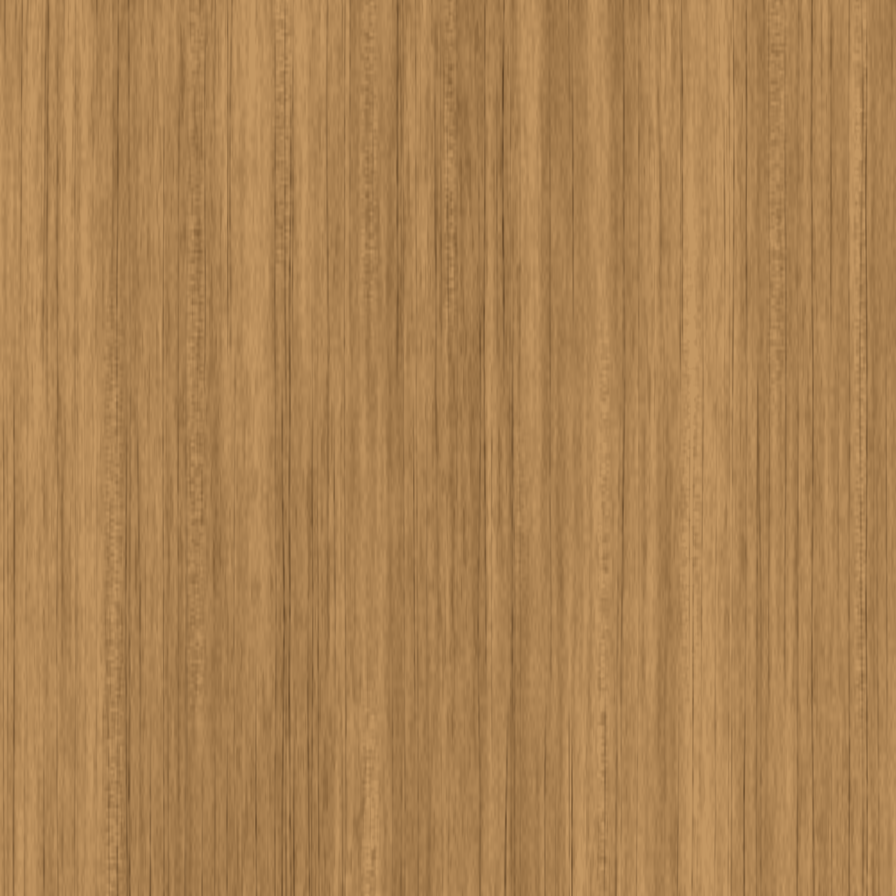
Reproduce this texture procedurally as a Shadertoy shader.

```glsl
const vec3 DARK_WOOD = vec3(0.57, 0.42, 0.25);
const vec3 LIGHT_WOOD = vec3(0.73, 0.56, 0.36);
const vec3 VEIN_TINT = vec3(0.70, 0.67, 0.62);

float hash(vec2 p) {
    vec3 q = fract(vec3(p.xyx) * 0.1031);
    q += dot(q, q.yzx + 33.33);
    return fract((q.x + q.y) * q.z);
}

float noise(vec2 p) {
    vec2 cell = floor(p);
    vec2 f = fract(p);
    f = f * f * (3.0 - 2.0 * f);
    float low = mix(hash(cell), hash(cell + vec2(1, 0)), f.x);
    float high = mix(hash(cell + vec2(0, 1)), hash(cell + vec2(1, 1)), f.x);
    return mix(low, high, f.y);
}

// Noise centred on zero, stretched by separate frequencies across and along the grain
float grain(vec2 p, float across, float along, float seed) {
    return noise(vec2(p.x * across, p.y * along) + seed) - 0.5;
}

// Broad bands, narrow streaks and fine fibres summed into one tone
float woodTone(vec2 p) {
    float tone = 0.74;
    tone += 0.46 * grain(p, 9.0, 0.7, 11.0);
    tone += 0.42 * grain(p, 27.0, 0.9, 47.0);
    tone += 0.44 * grain(p, 75.0, 1.4, 83.0);
    tone += 0.50 * grain(p, 170.0, 2.6, 131.0);
    tone += 0.42 * grain(p, 300.0, 16.0, 197.0);
    tone += 0.38 * grain(p, 500.0, 110.0, 251.0);
    return tone;
}

// Short dark pores lying along the grain
float pores(vec2 p) {
    float dash = smoothstep(0.60, 0.88, noise(vec2(p.x * 380.0, p.y * 26.0) + 311.0));
    float cluster = smoothstep(0.25, 0.7, noise(vec2(p.x * 22.0, p.y * 1.3) + 353.0));
    return dash * cluster;
}

// One wandering, broken vein per column
float veins(vec2 p, float columns, float width, float seed, float pixel) {
    float id = floor(p.x * columns);
    float wander = noise(vec2(id * 7.0 + seed, p.y * 3.5)) - 0.5;
    float centre = 0.2 + 0.6 * hash(vec2(id, seed)) + 0.10 * wander;
    float dist = abs(fract(p.x * columns) - centre) / columns;
    float line = 1.0 - smoothstep(0.2 * width, width + 0.5 * pixel, dist);
    float broken = smoothstep(0.42, 0.72, noise(vec2(id * 3.0 + seed, p.y * 2.6 + seed)));
    float ragged = 0.35 + 0.65 * noise(vec2(id + seed, p.y * 60.0));
    return line * broken * ragged * hash(vec2(seed, id + 5.0));
}

// Soft-edged strips, each fading in and out along its length
float rayStrip(vec2 p, float columns) {
    float id = floor(p.x * columns);
    float centre = 0.35 + 0.3 * hash(vec2(id, 409.0));
    float halfWidth = 0.008 + 0.009 * hash(vec2(id, 433.0));
    float dist = abs(fract(p.x * columns) - centre) / columns;
    float body = 1.0 - smoothstep(0.2 * halfWidth, halfWidth, dist);
    float fade = smoothstep(0.4, 0.65, noise(vec2(id * 5.0 + 457.0, p.y * 2.3)));
    return body * fade;
}

void mainImage(out vec4 fragColor, in vec2 fragCoord) {
    vec2 uv = fragCoord / iResolution.y;
    float pixel = 1.0 / iResolution.y;

    // Slight drift keeps the grain from running perfectly straight
    vec2 p = uv;
    p.x += 0.006 * grain(uv, 4.0, 1.5, 503.0) + 0.0010 * grain(uv, 30.0, 9.0, 541.0);

    // Ground tone with pores and cross-grain ray flecks
    float tone = woodTone(p) - 0.32 * pores(p);
    float fleck = grain(p, 190.0, 260.0, 577.0) + 0.4 * grain(p, 90.0, 120.0, 601.0);
    tone += rayStrip(p, 11.0) * (0.04 + 0.60 * fleck);
    vec3 color = mix(DARK_WOOD, LIGHT_WOOD, clamp(tone, -0.35, 1.25));

    // Layers of dark veins, from sparse and bold to dense and faint
    for (int i = 0; i < 4; i++) {
        float layer = float(i);
        float columns = 17.0 + 17.0 * layer;
        float width = 0.0014 - 0.00015 * layer;
        float vein = veins(p, columns, width, 19.0 + 37.0 * layer, pixel);
        color *= mix(vec3(1.0), VEIN_TINT, vein * (1.2 - 0.15 * layer));
    }

    fragColor = vec4(color, 1.0);
}
```
